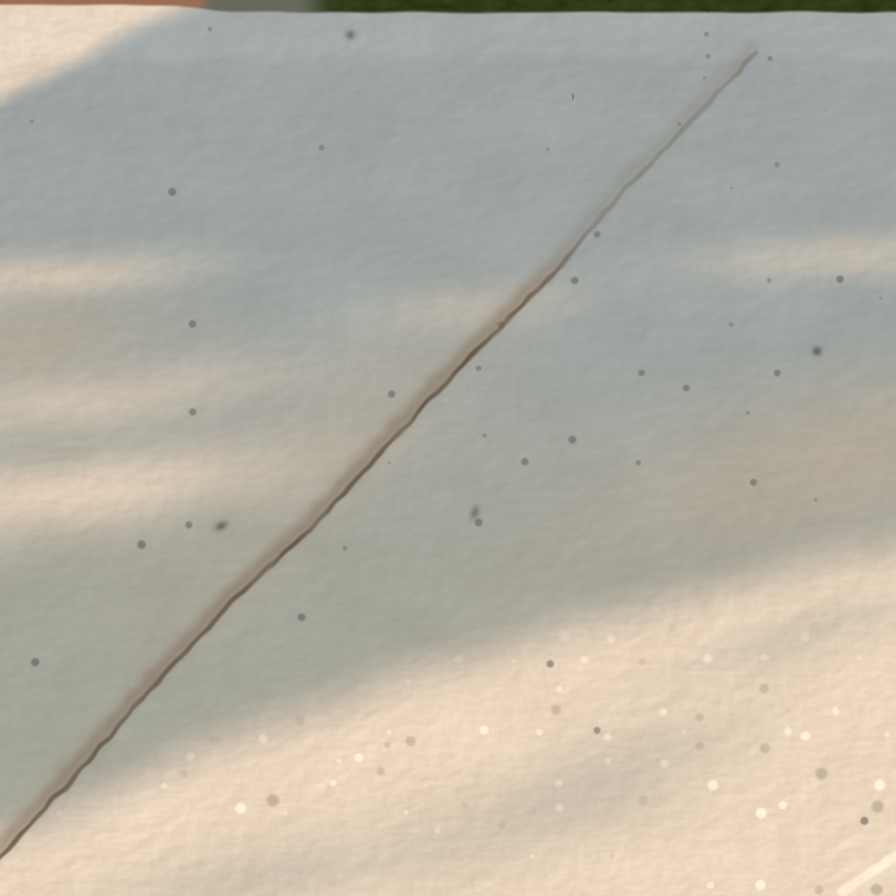
Write a three.js fragment shader that draws this texture.

```glsl
// Weathered concrete slab in raking dappled light, crossed by a diagonal crack.
// Soft elliptical pools and a curved shadow edge set the light; gradient noise
// adds mottling and relief, and hashed cells scatter the small pits and grains.
varying vec2 vUv;

const vec3 SHADE_COOL = vec3(0.615, 0.642, 0.638);
const vec3 SHADE_WARM = vec3(0.650, 0.646, 0.602);
const vec3 SUN = vec3(0.925, 0.838, 0.740);
const vec3 TAN = vec3(0.735, 0.675, 0.590);
const vec3 CRACK = vec3(0.37, 0.31, 0.25);
const vec3 PIT = vec3(0.36, 0.36, 0.36);

vec2 hash2(vec2 p) {
  vec3 q = fract(p.xyx * vec3(0.1031, 0.1030, 0.0973));
  q += dot(q, q.yzx + 33.33);
  return fract((q.xx + q.yz) * q.zy);
}

float gradDot(vec2 cell, vec2 corner, vec2 f) {
  return dot(hash2(cell + corner) * 2.0 - 1.0, f - corner);
}

// Gradient noise, roughly -0.7 to 0.7
float noise(vec2 p) {
  vec2 i = floor(p), f = fract(p);
  vec2 u = f * f * f * (f * (f * 6.0 - 15.0) + 10.0);
  float low = mix(gradDot(i, vec2(0.0), f), gradDot(i, vec2(1.0, 0.0), f), u.x);
  float high = mix(gradDot(i, vec2(0.0, 1.0), f), gradDot(i, vec2(1.0), f), u.x);
  return mix(low, high, u.y);
}

float fbm(vec2 p) {
  float sum = 0.0, amp = 0.5;
  for (int i = 0; i < 4; i++) {
    sum += amp * noise(p);
    p = p * 2.03 + 17.3;
    amp *= 0.5;
  }
  return sum;
}

// Soft elliptical pool, slanted by slope
float pool(vec2 p, vec2 center, vec2 radius, float slope) {
  vec2 d = p - center;
  d.y -= slope * d.x;
  d /= radius;
  return exp(-dot(d, d));
}

float segment(vec2 p, vec2 a, vec2 b) {
  vec2 d = b - a;
  return length(p - a - d * clamp(dot(p - a, d) / dot(d, d), 0.0, 1.0));
}

float crackDistance(vec2 p) {
  float d = segment(p, vec2(-0.01, 0.033), vec2(0.078, 0.128));
  d = min(d, segment(p, vec2(0.078, 0.128), vec2(0.169, 0.232)));
  d = min(d, segment(p, vec2(0.169, 0.232), vec2(0.265, 0.335)));
  d = min(d, segment(p, vec2(0.265, 0.335), vec2(0.345, 0.408)));
  d = min(d, segment(p, vec2(0.345, 0.408), vec2(0.501, 0.577)));
  d = min(d, segment(p, vec2(0.501, 0.577), vec2(0.618, 0.694)));
  d = min(d, segment(p, vec2(0.618, 0.694), vec2(0.677, 0.766)));
  return min(d, segment(p, vec2(0.677, 0.766), vec2(0.844, 0.941)));
}

// One small spot in a sparse share of the grid cells
float specks(vec2 p, float cells, float share, float radius) {
  vec2 g = p * cells, id = floor(g);
  vec2 pick = hash2(id + 71.0);
  vec2 center = 0.3 + 0.4 * hash2(id + 5.0);
  float size = radius * (0.5 + pick.y);
  float spot = 1.0 - smoothstep(size * 0.4, size, length(fract(g) - center));
  return spot * step(pick.x, share) * (0.4 + 0.6 * pick.y);
}

// Amount of direct light on the slab
float sunlight(vec2 p) {
  vec2 q = p + 0.025 * vec2(fbm(p * 7.0), fbm(p * 6.0 + 40.0));
  float edge = 0.075 + 0.44 * q.x - 0.12 * q.x * q.x;
  float front = 1.0 - smoothstep(-0.055, 0.035, q.y - edge);
  front *= 1.0 - 0.42 * pool(q, vec2(0.66, 0.12), vec2(0.15, 0.055), 0.35);
  front *= 1.0 - 0.38 * pool(q, vec2(0.30, 0.02), vec2(0.22, 0.045), 0.2);
  front *= 1.0 - 0.35 * pool(q, vec2(0.90, 0.29), vec2(0.15, 0.03), 0.3);
  float corner = smoothstep(-0.015, 0.025, q.y - 0.885 - 0.5 * q.x);
  float bands = 0.62 * pool(q, vec2(0.05, 0.692), vec2(0.15, 0.022), 0.05);
  bands += 0.52 * pool(q, vec2(0.08, 0.553), vec2(0.25, 0.035), 0.12);
  bands += 0.85 * pool(q, vec2(0.06, 0.445), vec2(0.25, 0.042), 0.14);
  bands += 0.30 * pool(q, vec2(0.53, 0.657), vec2(0.12, 0.025), 0.1);
  bands += 0.48 * pool(q, vec2(0.94, 0.711), vec2(0.16, 0.025), 0.03);
  return clamp(max(front, corner * 0.88) + bands, 0.0, 1.0);
}

void main() {
  vec2 p = vUv;
  float light = sunlight(p);

  // Shade, warm bounce and sun
  vec3 col = mix(SHADE_WARM, SHADE_COOL, smoothstep(0.35, 0.85, p.y + 0.12 * p.x));
  col = mix(col, TAN, 0.65 * pool(p, vec2(0.95, 0.49), vec2(0.26, 0.09), 0.22));
  col = mix(col, TAN, 0.55 * pool(p, vec2(0.02, 0.62), vec2(0.15, 0.05), 0.1));
  col = mix(col, TAN, 0.30 * pool(p, vec2(0.40, 0.53), vec2(0.16, 0.08), 0.7));
  col = mix(col, SUN, light);
  col += 0.025 * smoothstep(0.925, 0.945, p.y + 0.03 * fbm(p * 18.0));

  // Mottling and relief, stronger in the sun
  vec2 grain = p * vec2(1.0, 1.6);
  float relief = fbm(grain * 42.0) - fbm(grain * 42.0 + vec2(0.18, -0.22));
  col += 0.045 * fbm(grain * 9.0) + relief * mix(0.05, 0.11, light);
  float near = light * (1.0 - smoothstep(0.2, 0.4, p.y));
  col += 0.13 * near * specks(p, 36.0, 0.14, 0.2);
  col = mix(col, TAN * 0.85, 0.5 * near * specks(p + 0.007, 31.0, 0.12, 0.2));
  col += 0.10 * (1.0 - smoothstep(0.002, 0.008, segment(p, vec2(0.94, 0.005), vec2(1.0, 0.045))));

  // Pits, denser on the right
  float right = smoothstep(0.5, 0.75, p.x) * smoothstep(0.3, 0.5, p.y);
  float pits = specks(p, 40.0, 0.015 + 0.07 * right, 0.19) * 0.65;
  pits += 0.8 * pool(p, vec2(0.247, 0.413), vec2(0.007, 0.005), 0.3);
  pits += 0.6 * pool(p, vec2(0.530, 0.428), vec2(0.005, 0.007), 0.5);
  pits += 0.9 * pool(p, vec2(0.912, 0.608), vec2(0.005), 0.0);
  pits += 0.7 * pool(p, vec2(0.391, 0.961), vec2(0.005), 0.0);
  col = mix(col, PIT, clamp(pits, 0.0, 0.85));

  // Crack with a worn brown lip on its upper side
  vec2 c = p + 0.004 * vec2(noise(p * 45.0), noise(p * 45.0 + 9.0));
  float fade = 1.0 - 0.6 * smoothstep(0.66, 0.76, p.y);
  float lip = exp(-pow(crackDistance(c + vec2(0.006, -0.005)) / 0.009, 2.0));
  float core = 1.0 - smoothstep(0.0005, 0.0045, crackDistance(c));
  col = mix(col, CRACK * 1.35, 0.48 * lip * fade);
  col = mix(col, CRACK, core * fade * (0.72 + 0.35 * noise(p * 24.0)));

  // Ground beyond the far edge
  vec3 grass = vec3(0.19, 0.22, 0.09) + 0.12 * fbm(p * vec2(45.0, 90.0));
  vec3 beyond = mix(vec3(0.60, 0.43, 0.32), vec3(0.40, 0.41, 0.36), smoothstep(0.22, 0.24, p.x));
  beyond = mix(beyond, grass, smoothstep(0.33, 0.38, p.x));
  float rim = mix(0.994, 0.986, smoothstep(0.18, 0.26, p.x)) + 0.003 * noise(p * 14.0);
  col = mix(col, beyond, smoothstep(-0.002, 0.003, p.y - rim));
  gl_FragColor = vec4(clamp(col, 0.0, 1.0), 1.0);
}
```
